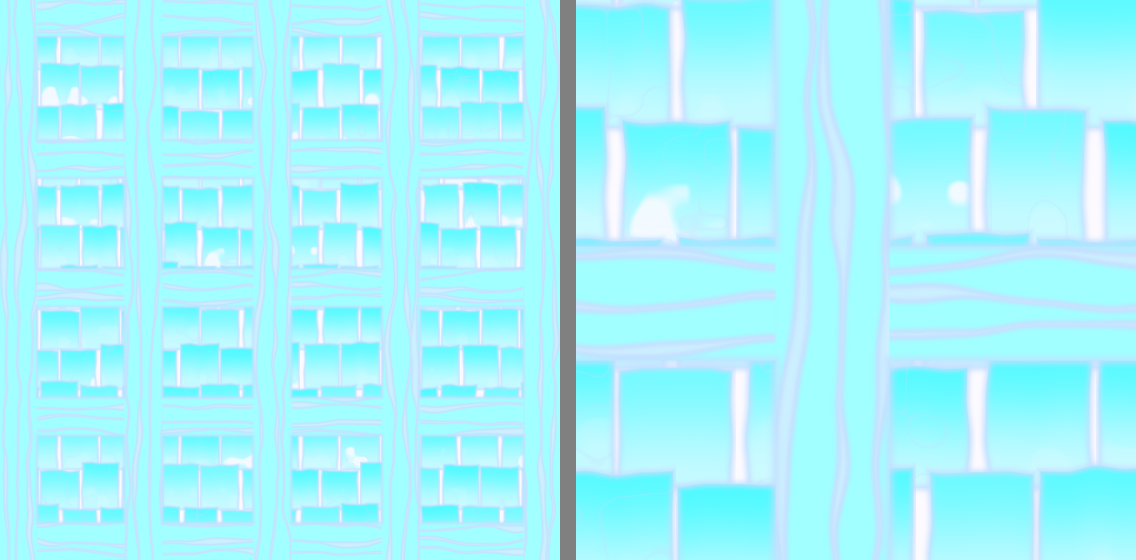
Left, the full canvas; right, a detail of the centre.
Write a WebGL 1 fragment shader that draws this pattern.

```glsl
precision highp float;
// Four by four windows of staggered, worn shingles framed by grained timber beams.
// Shingles are jittered boxes layered row by row, each fading downwards;
// beams carry wavering grooves whose width follows periodic value noise.

uniform vec2 u_resolution;

// Window edges, shared by both axes
const vec4 WINDOW_START = vec4(0.066, 0.290, 0.520, 0.750);
const vec4 WINDOW_END   = vec4(0.222, 0.452, 0.682, 0.935);

const float TILES = 14.0;        // shingles across and down
const float ROW_SHIFT = 0.662;   // vertical phase of the courses
const float TOP_JITTER = 0.22;
const float GAP_MAX = 0.10;
const float OVERLAP = 1.07;

const float GROOVES = 42.0;      // groove slots across the canvas
const float GROOVE_THIN = 0.0007;
const float GROOVE_WIDE = 0.0065;
const float RIM_WIDTH = 0.0020;

const vec3 WOOD = vec3(0.63, 1.00, 1.00);
const vec3 GROOVE = vec3(0.80, 0.94, 1.00);
const vec3 RIM = vec3(0.77, 0.87, 1.00);
const vec3 SHINGLE_TOP = vec3(0.30, 0.98, 1.00);
const vec3 SHINGLE_BOTTOM = vec3(0.77, 0.98, 1.00);
const vec3 BACKING = vec3(0.99, 0.98, 1.00);

vec3 hash3(vec2 p) {
    vec3 h = fract(vec3(p.xyx) * vec3(0.1031, 0.1030, 0.0973));
    h += dot(h, h.yxz + 33.33);
    return fract((h.xxy + h.yzz) * h.zyx);
}

// Value noise along a line, repeating after a whole period
float waver(float t, float period, float seed) {
    float i = floor(t);
    float f = fract(t);
    float a = hash3(vec2(mod(i, period), seed)).x;
    float b = hash3(vec2(mod(i + 1.0, period), seed)).x;
    return mix(a, b, f * f * (3.0 - 2.0 * f));
}

float noise(vec2 p) {
    vec2 i = floor(p);
    vec2 f = fract(p);
    f = f * f * (3.0 - 2.0 * f);
    float low = mix(hash3(i).x, hash3(i + vec2(1.0, 0.0)).x, f.x);
    float high = mix(hash3(i + vec2(0.0, 1.0)).x, hash3(i + 1.0).x, f.x);
    return mix(low, high, f.y);
}

// Positive inside a window span, negative on a beam
float windowDepth(float x) {
    vec4 d = min(x - WINDOW_START, WINDOW_END - x);
    return max(max(d.x, d.y), max(d.z, d.w));
}

// Wood with grooves running along one axis
vec3 timber(float across, float along, float seed, float px) {
    float slot = floor(across * GROOVES);
    float d = 1.0;
    for (int i = -1; i <= 1; i++) {
        float k = slot + float(i);
        float s = mod(k, GROOVES) + seed;
        float bend = 0.75 * waver(along * 8.0, 8.0, s)
                   + 0.25 * waver(along * 23.0, 23.0, s + 50.0);
        float center = (k + 0.5 + 1.1 * (bend - 0.5)) / GROOVES;
        float swell = waver(along * 13.0, 13.0, s + 100.0);
        float halfWidth = mix(GROOVE_THIN, GROOVE_WIDE, swell * swell * swell);
        d = min(d, abs(across - center) - halfWidth);
    }
    vec3 color = mix(WOOD, GROOVE, 1.0 - smoothstep(-px, px + 0.001, d));
    float rim = exp(-d * d / (RIM_WIDTH * RIM_WIDTH));
    return mix(color, RIM, 0.75 * rim);
}

// Lays one course of shingles over the color below
vec3 layCourse(vec3 below, vec2 q, float row, float px) {
    float x = q.x - 0.5 * (1.0 - mod(row, 2.0));
    float column = floor(x);
    vec2 id = mod(vec2(column, row), TILES);
    vec2 f = vec2(x - column, q.y - row);
    vec3 h = hash3(id + 3.0);
    vec3 g = hash3(id + 71.0);

    // Uneven outline
    float seed = id.x + id.y * TILES;
    float sideWave = 0.05 * (waver(f.y * 3.0 + 4.0, 16.0, seed + 200.0) - 0.5);
    float topWave = 0.05 * (waver(f.x * 4.0, 16.0, seed + 500.0) - 0.5);
    float left = f.x - 0.015 - GAP_MAX * h.x * h.x - sideWave * h.x;
    float right = 0.985 - f.x - GAP_MAX * h.y * h.y + sideWave * h.y;
    float top = f.y - TOP_JITTER * (h.z - 0.5) - topWave - 0.06 * (g.x - 0.5) * f.x;
    float d = min(min(left, right), min(top, OVERLAP - f.y));

    // Fade, worn patches and faint scratches
    float fade = smoothstep(-0.05, 1.0, top);
    vec3 color = mix(SHINGLE_TOP, SHINGLE_BOTTOM, mix(fade, 1.0, 0.35 * g.y));
    float grain = noise(f * 3.5 + id * 9.0);
    float worn = smoothstep(0.62, 0.80, grain + 0.8 * (top - 0.75));
    color = mix(color, BACKING, worn * mix(0.12, 0.85, step(0.78, g.z)));
    float scratch = 1.0 - smoothstep(0.0, 0.035, abs(grain - 0.55));
    color = mix(color, RIM, 0.28 * scratch * step(0.55, g.x));

    color = mix(below, color, smoothstep(-px, px, d));
    return mix(color, RIM, 0.65 * exp(-d * d / 0.0011));
}

vec3 shingles(vec2 p, float px) {
    vec2 q = vec2(p.x, 1.0 - p.y) * TILES - vec2(0.0, ROW_SHIFT);
    vec3 color = BACKING;
    for (int i = -1; i <= 1; i++) {
        color = layCourse(color, q, floor(q.y) + float(i), px * TILES);
    }
    return color;
}

void main() {
    vec2 p = gl_FragCoord.xy / u_resolution;
    float px = 1.0 / min(u_resolution.x, u_resolution.y);
    vec2 depth = vec2(windowDepth(p.x), windowDepth(p.y));
    float inside = min(depth.x, depth.y);

    // Upright beams run through; cross beams stop against them
    vec3 upright = timber(p.x, p.y, 300.0, px);
    vec3 crossbeam = timber(p.y, p.x, 700.0, px);
    vec3 color = mix(upright, crossbeam, smoothstep(-px, px, depth.x));
    color = mix(color, shingles(p, px), smoothstep(-px, px, inside));

    // Soft seam around each window
    color = mix(color, RIM, 0.65 * exp(-inside * inside / 0.000009));
    gl_FragColor = vec4(color, 1.0);
}
```
